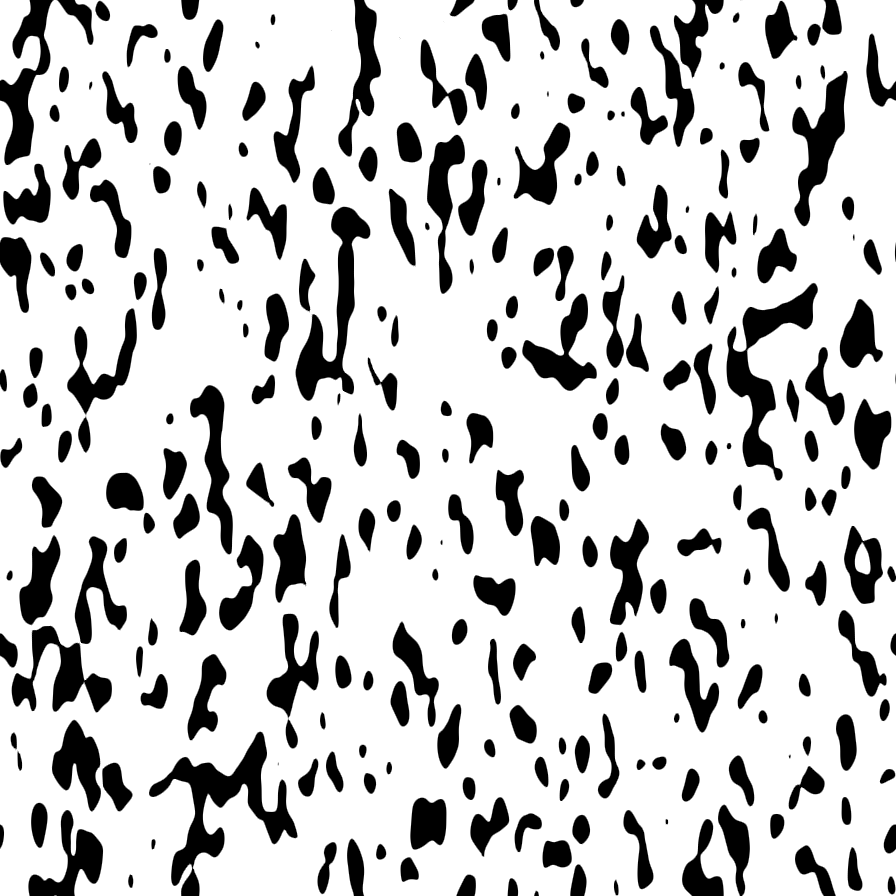
This texture is drawn by a Shadertoy shader. Its source:

```glsl
// Draws black, vertically stretched ink flecks scattered on white, tiling on all sides.

const vec3 PAPER = vec3(1.0);
const vec3 INK = vec3(0.0);
const vec2 CELLS = vec2(88.0, 44.0);  // whole cells per tile; the 2:1 ratio stretches flecks
const float REACH = 1.5;              // radius of one bump, in cells
const float INK_LEVEL = 0.488;        // field height above which ink covers a fifth

// Three random values in 0..1 for a lattice cell.
vec3 hash3(vec2 cell) {
    uvec3 v = uvec3(uvec2(cell), 17u) * 1664525u + 1013904223u;
    v.x += v.y * v.z;
    v.y += v.z * v.x;
    v.z += v.x * v.y;
    v ^= v >> 16u;
    v.x += v.y * v.z;
    v.y += v.z * v.x;
    v.z += v.x * v.y;
    return vec3(v >> 8u) / 16777216.0;
}

// Smooth bump that falls from 1 at its centre to 0 at the given radius.
float bump(vec2 offset, float radius) {
    float h = max(0.0, 1.0 - dot(offset, offset) / (radius * radius));
    return h * h * h;
}

// Wrapping cellular noise: one jittered bump of random sign and height per cell.
float bumpField(vec2 p, vec2 period, float radius) {
    vec2 base = floor(p);
    float sum = 0.0;
    for (int y = -2; y <= 2; y++) {
        for (int x = -2; x <= 2; x++) {
            vec2 cell = base + vec2(x, y);
            vec3 rnd = hash3(mod(cell, period));
            float height = 2.0 * rnd.z - 1.0;
            sum += height * bump(p - cell - rnd.xy, radius);
        }
    }
    return sum;
}

// Antialiased step, about one pixel wide.
float coverage(float value, float level) {
    float slope = max(fwidth(value), 1e-4);
    return clamp((value - level) / slope + 0.5, 0.0, 1.0);
}

void mainImage(out vec4 fragColor, in vec2 fragCoord) {
    vec2 uv = fragCoord / iResolution.xy;
    float field = bumpField(uv * CELLS, CELLS, REACH);
    fragColor = vec4(mix(PAPER, INK, coverage(field, INK_LEVEL)), 1.0);
}
```
